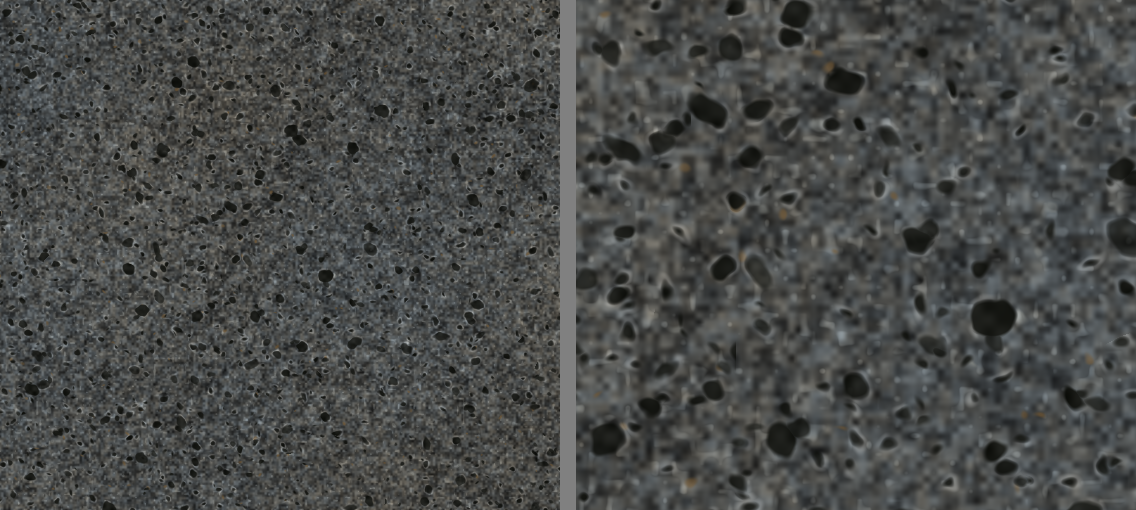
Left, the full canvas; right, a detail of the centre.
Give the GLSL for this texture, as a Shadertoy shader.

```glsl
// Dark grey volcanic stone: fine mineral grain with cool and warm drifts,
// pierced by slanted black pores with pale broken rims, plus bright specks.
// Pores and specks are jittered ellipses scattered on grids of several sizes.

float hash(vec2 p) {
    vec3 q = fract(p.xyx * vec3(0.1031, 0.1030, 0.0973));
    q += dot(q, q.yzx + 33.33);
    return fract((q.x + q.y) * q.z);
}

float noise(vec2 p) {
    vec2 i = floor(p), f = fract(p);
    f = f * f * (3.0 - 2.0 * f);
    return mix(mix(hash(i), hash(i + vec2(1, 0)), f.x),
               mix(hash(i + vec2(0, 1)), hash(i + vec2(1, 1)), f.x), f.y);
}

float fbm(vec2 p) {
    float sum = 0.0, gain = 0.5;
    for (int i = 0; i < 4; i++) {
        sum += gain * noise(p);
        p = p * 2.03 + 17.1;
        gain *= 0.5;
    }
    return sum / 0.9375;
}

// Scattered ellipses: x is the filled mask, y is the rim around them
vec2 scatter(vec2 p, float grid, float size, float share, float seed) {
    vec2 cell = floor(p * grid), result = vec2(0);
    for (int y = -1; y <= 1; y++)
    for (int x = -1; x <= 1; x++) {
        vec2 id = cell + vec2(x, y);
        vec2 key = id + seed;
        if (hash(key + 3.7) > share) continue;
        vec2 centre = (id + vec2(hash(key + 11.3), hash(key + 29.9))) / grid;
        float angle = -0.35 + 2.2 * (hash(key + 41.1) - 0.5);
        float c = cos(angle), s = sin(angle);
        vec2 d = mat2(c, -s, s, c) * (p - centre);
        float len = size * mix(0.65, 1.4, hash(key + 53.3));
        float wid = len * mix(0.45, 0.9, hash(key + 67.7));
        float dist = (length(d / vec2(len, wid)) - 1.0) * wid;
        float depth = mix(0.6, 1.0, sqrt(hash(key + 71.9)));
        float fill = depth * (1.0 - smoothstep(-0.0016, 0.0014, dist));
        float rim = smoothstep(0.0, 0.0016, dist) * (1.0 - smoothstep(0.0016, 0.0045, dist));
        result = max(result, vec2(fill, rim));
    }
    return result;
}

void mainImage(out vec4 fragColor, in vec2 fragCoord) {
    vec2 p = fragCoord / iResolution.y;

    // Mineral grain, from crisp crystals to broad cloudiness
    float fine = noise(p * 215.0);
    float medium = noise(p * 118.0 + 40.0);
    float tone = 0.293 + 0.20 * (fine - 0.5) + 0.15 * (medium - 0.5)
               + 0.09 * (noise(p * 52.0 + 9.0) - 0.5)
               + 0.07 * (fbm(p * 4.0 + 5.0) - 0.5);
    tone += 0.13 * smoothstep(0.72, 0.98, noise(p * 165.0 + 80.0));

    // Cool slate drifting into warm brown, broken up grain by grain
    float warmth = 0.5 + 1.1 * (fbm(p * 2.6 + 21.0) - 0.5)
                 + 0.8 * (noise(p * 130.0 + 63.0) - 0.5) + 0.2 * (p.x - 0.55);
    vec3 tint = mix(vec3(0.94, 1.01, 1.05), vec3(1.04, 1.0, 0.91), clamp(warmth, 0.0, 1.0));
    vec3 color = tone * tint;

    // Pale feldspar and amber specks
    vec2 ragged = p + 0.004 * (vec2(noise(p * 130.0), noise(p * 130.0 + 50.0)) - 0.5);
    float pale = scatter(ragged, 38.0, 0.0042, 0.13, 211.0).x;
    float amber = scatter(ragged, 36.0, 0.0030, 0.12, 307.0).x;
    color = mix(color, vec3(0.54, 0.55, 0.53), 0.65 * pale * (0.4 + 0.6 * fine));
    color = mix(color, vec3(0.46, 0.35, 0.20), 0.65 * amber);

    // Pores in three sizes, crowded where the stone is more open
    float crowd = 0.55 + 0.9 * noise(p * 5.0 + 31.0);
    vec2 pores = scatter(ragged, 14.0, 0.0108, 0.50 * crowd, 0.0);
    pores = max(pores, scatter(ragged, 26.0, 0.0064, 0.46 * crowd, 101.0));
    pores = max(pores, scatter(ragged, 44.0, 0.0037, 0.36 * crowd, 157.0));

    // Broken bright rims, then the dark hollows with a little inner texture
    color += 0.13 * pores.y * smoothstep(0.42, 0.8, noise(p * 85.0 + 14.0));
    vec3 hollow = vec3(0.075, 0.08, 0.065) + 0.09 * (medium - 0.4);
    color = mix(color, hollow, pores.x);

    fragColor = vec4(clamp(color, 0.0, 1.0), 1.0);
}
```
